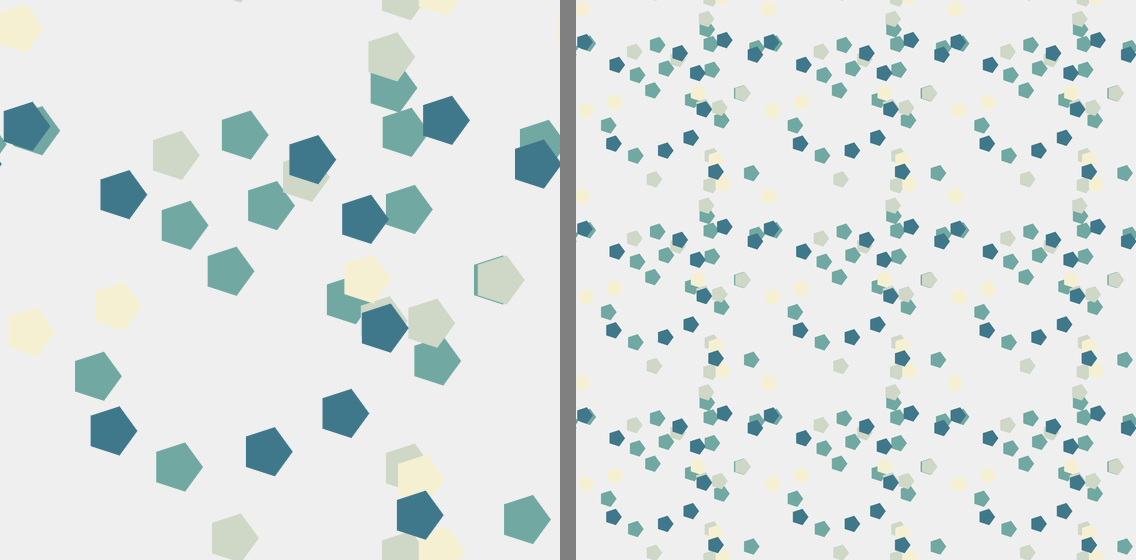
Left: one tile. Right: repeated 3 by 3.
Reproduce this pattern procedurally as a WebGL 1 fragment shader.

```glsl
precision highp float;

uniform vec2 u_resolution;

#define PENTAGON_RADIUS 0.0462
#define SEED 4.7
// Running totals of pentagons, from the bottom colour layer to the top one
#define TEAL_END 15.0
#define SAGE_END 24.0
#define CREAM_END 30.0
#define BLUE_END 41

const vec3 PAPER = vec3(0.937, 0.937, 0.937);
const vec3 TEAL  = vec3(0.443, 0.663, 0.635);
const vec3 SAGE  = vec3(0.812, 0.843, 0.780);
const vec3 CREAM = vec3(0.965, 0.941, 0.824);
const vec3 BLUE  = vec3(0.251, 0.471, 0.545);

vec2 hash2(float n) {
  return fract(sin(n * vec2(127.1, 311.7) + SEED) * 43758.5453);
}

// Signed distance to a regular pentagon with one corner pointing right
float pentagon(vec2 p, float radius) {
  p.y = abs(p.y);
  float slant = dot(p, vec2(0.80902, 0.58779));
  float roof = dot(p, vec2(-0.30902, 0.95106));
  return max(max(slant, roof), -p.x) - radius * 0.80902;
}

vec3 layerColor(float index) {
  vec3 color = mix(TEAL, SAGE, step(TEAL_END, index));
  color = mix(color, CREAM, step(SAGE_END, index));
  return mix(color, BLUE, step(CREAM_END, index));
}

void main() {
  vec2 uv = gl_FragCoord.xy / u_resolution;
  float pixel = 1.0 / min(u_resolution.x, u_resolution.y);
  vec3 color = PAPER;

  for (int i = 0; i < BLUE_END; i++) {
    float index = float(i);
    // Shortest offset on the wrapped canvas, so shapes continue across edges
    vec2 offset = fract(uv - hash2(index + 1.0) + 0.5) - 0.5;
    float dist = pentagon(offset, PENTAGON_RADIUS);
    float coverage = clamp(0.5 - dist / pixel, 0.0, 1.0);
    color = mix(color, layerColor(index), coverage);
  }

  gl_FragColor = vec4(color, 1.0);
}
```
